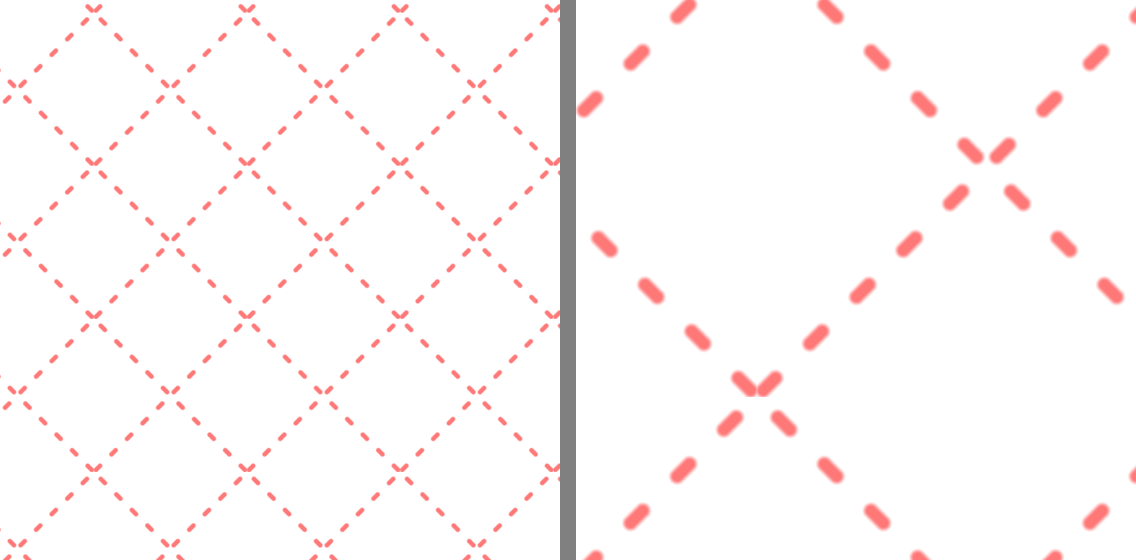
Left: the whole. Right: its middle third, enlarged.
Reproduce this pattern procedurally as a three.js fragment shader.

```glsl
// Diamond lattice of dashed coral lines on white.
// Each square cell holds two mirrored diagonals of ten round-capped dashes;
// the dashes restart at every cell corner, leaving small V shapes there.

varying vec2 vUv;

const float CELL = 0.27344;

// Signed distance to the ten dashes along the diagonal x = y of a cell.
float diagonalDashes(vec2 p) {
  float first = 0.01602;
  float spacing = 0.02778;
  float index = clamp(floor((0.5 * (p.x + p.y) - first) / spacing + 0.5), 0.0, 9.0);
  vec2 d = p - (first + spacing * index);

  // Capsule in axes along and across the diagonal
  vec2 local = vec2(d.x + d.y, d.x - d.y) * 0.70711;
  local.x = max(abs(local.x) - 0.0052, 0.0);
  return length(local) - 0.0040;
}

void main() {
  // Cell coordinates, with y running down from the corner
  vec2 cell = mod(vec2(vUv.x - 0.1676, 0.97747 - vUv.y), CELL);
  vec2 mirrored = vec2(CELL - cell.x, cell.y);

  // Both diagonals, with softened edges
  float dist = min(diagonalDashes(cell), diagonalDashes(mirrored));
  float ink = 1.0 - smoothstep(-0.0018, 0.0018, dist);

  vec3 coral = vec3(1.0, 0.47, 0.47);
  gl_FragColor = vec4(mix(vec3(1.0), coral, ink), 1.0);
}
```
